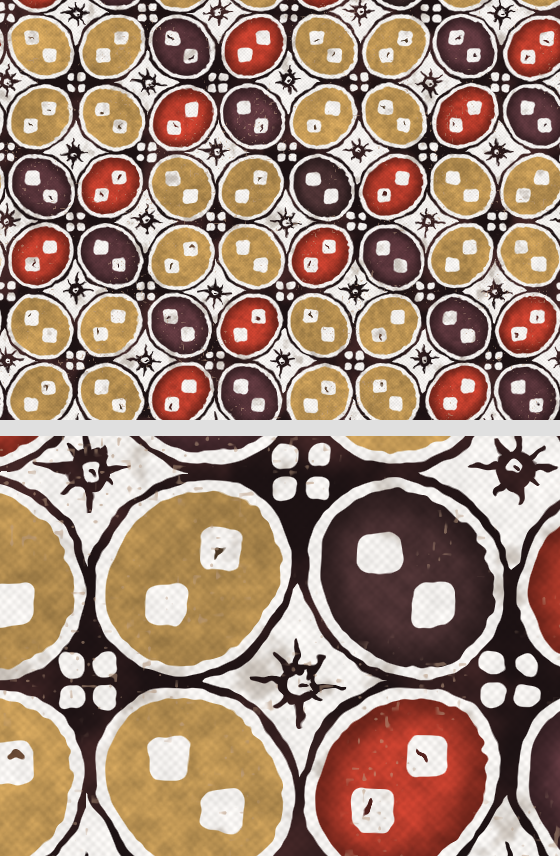
Top, the full canvas; bottom, a detail of the centre.
Give the GLSL for this pattern, as a Shadertoy shader.

```glsl
float hash(vec2 p) {
    vec3 q = fract(vec3(p.xyx) * 0.1031);
    q += dot(q, q.yzx + 33.33);
    return fract((q.x + q.y) * q.z);
}

float noise(vec2 p) {
    vec2 i = floor(p), f = fract(p);
    f = f * f * (3.0 - 2.0 * f);
    return mix(mix(hash(i), hash(i + vec2(1, 0)), f.x),
               mix(hash(i + vec2(0, 1)), hash(i + vec2(1, 1)), f.x), f.y);
}

float fbm(vec2 p) {
    float sum = 0.0, amp = 0.53;
    for (int i = 0; i < 4; i++) {
        sum += amp * noise(p);
        p = p * 2.07 + 17.3;
        amp *= 0.5;
    }
    return sum;
}

float cover(float d, float w) { return clamp(0.5 - d / w, 0.0, 1.0); }

float ellipseDist(vec2 p, vec2 radii) {
    float k = length(p / radii);
    return k * (k - 1.0) / (length(p / (radii * radii)) + 1e-4);
}

float roundBox(vec2 p, float halfSize, float corner) {
    vec2 e = abs(p) - halfSize + corner;
    return length(max(e, 0.0)) + min(max(e.x, e.y), 0.0) - corner;
}

// Ragged flower: a ring with eight tapering rays of uneven length
float starDist(vec2 p, vec2 id) {
    float h = hash(id + 5.7);
    vec2 eye = p - 0.025 * (vec2(h, hash(id + 9.1)) - 0.5);
    float d = max(length(p) - 0.1, 0.035 + 0.025 * h - length(eye));
    d = min(d, length((eye - 0.012) * vec2(1.0, 1.6)) - 0.02);
    for (int i = 0; i < 8; i++) {
        float k = float(i);
        float vary = hash(id * 3.1 + k * 7.3);
        float angle = k * 0.7854 + 0.35 * (vary - 0.5);
        float reach = (i % 2 == 0 ? 0.21 : 0.165) * (0.8 + 0.4 * vary);
        vec2 dir = vec2(cos(angle), sin(angle));
        float t = clamp(dot(p, dir), 0.075, reach);
        d = min(d, length(p - dir * t) - mix(0.033, 0.009, t / reach));
    }
    return d;
}

void mainImage(out vec4 fragColor, in vec2 fragCoord) {
    vec2 uv = fragCoord / iResolution.y;
    uv.y = 1.0 - uv.y;
    float aa = 8.0 / iResolution.y;

    // Eight by six cells, narrowing a little toward the bottom
    vec2 grid = vec2((uv.x - 0.013) / (0.169 - 0.0035 * uv.y), (uv.y - 0.0305) / 0.1657);
    vec2 wobble = vec2(noise(grid * 7.0), noise(grid * 7.0 + 40.0)) - 0.5;
    vec2 fine = vec2(noise(grid * 24.0), noise(grid * 24.0 + 70.0)) - 0.5;
    vec2 q = grid + 0.03 * wobble + 0.012 * fine;
    vec2 cell = floor(q), node = round(q);
    vec2 jitter = vec2(hash(cell + 31.0), hash(cell + 57.0)) - 0.5;
    vec2 local = fract(q) - 0.5 - 0.035 * jitter;
    vec2 corner = q - node;

    // Ovals lean in alternate directions
    float lean = mod(cell.x + cell.y, 2.0) < 0.5 ? 1.0 : -1.0;
    vec2 axes = 0.7071 * vec2(local.x + lean * local.y, local.x - lean * local.y);
    float oval = ellipseDist(axes, vec2(0.505, 0.43) + 0.015 * jitter);

    float blotch = fbm(grid * 2.3 + 11.0);
    float grain = fbm(grid * 16.0);
    vec3 white = vec3(0.95, 0.94, 0.93) - vec3(0.16, 0.18, 0.2) * smoothstep(0.58, 0.8, fbm(grid * 5.0));
    vec3 ground = mix(vec3(0.11, 0.07, 0.075), vec3(0.26, 0.15, 0.15), smoothstep(0.35, 0.8, blotch));
    vec3 col = ground;

    // White diamonds with flowers alternate with groups of four dots
    if (mod(node.x + node.y, 2.0) > 0.5) {
        float edge = 0.038 + 0.03 * (noise(grid * 9.0 + 23.0) - 0.5);
        float diamond = max(edge - oval, abs(corner.x) + abs(corner.y) - 0.46);
        col = mix(col, white, cover(diamond, aa));
        vec2 shift = 0.05 * (vec2(hash(node + 3.0), hash(node + 8.0)) - 0.5);
        col = mix(col, ground, cover(starDist(corner - shift + 0.02 * fine, node), aa));
    } else {
        vec2 side = sign(corner);
        float size = 0.05 + 0.014 * hash(node * 2.0 + side);
        col = mix(col, white, cover(roundBox(corner - 0.078 * side, size, 0.045), aa));
    }

    // Oval dye: ochre in two-by-two blocks, dark and red between them
    vec2 block = floor(cell * 0.5);
    float shade = hash(cell + 71.0);
    vec3 dye = vec3(0.70, 0.55, 0.31) * (0.95 + 0.1 * shade);
    if (mod(block.x + block.y, 2.0) > 0.5) {
        vec3 dark = mix(vec3(0.32, 0.19, 0.21), vec3(0.15, 0.13, 0.11), smoothstep(0.7, 0.9, shade));
        dye = lean > 0.0 ? dark : vec3(0.67, 0.22, 0.16);
        dye *= mix(0.65, 1.08, smoothstep(0.04, 0.24, -oval));
    }
    dye *= 0.78 + 0.28 * blotch + 0.22 * grain;
    col = mix(col, white, cover(oval, aa));
    col = mix(col, dye, cover(oval + 0.053 + 0.014 * fine.x, aa));

    // Two soft squares along the long axis, some marked inside
    float end = axes.x < 0.0 ? -1.0 : 1.0;
    vec2 square = local - end * 0.127 * vec2(1.0, lean);
    vec2 squareId = cell * 2.0 + end * 0.5;
    col = mix(col, white, cover(roundBox(square, 0.101, 0.055), aa));
    float luck = hash(squareId + 19.0);
    if (luck > 0.45) {
        vec2 spot = square - 0.07 * (vec2(hash(squareId + 2.0), hash(squareId + 6.0)) - 0.5);
        float turn = 6.28 * hash(squareId + 13.0);
        spot = mat2(cos(turn), sin(turn), -sin(turn), cos(turn)) * spot + 0.05 * fine;
        float mark = length(spot * vec2(0.6, 1.3)) - 0.015 - 0.02 * (luck - 0.45);
        col = mix(col, mix(ground, dye, 0.3), cover(mark, aa));
    }

    // Cloth weave, faded flecks and stray drips
    float fleck = smoothstep(0.8, 0.95, noise(grid * 38.0)) * smoothstep(0.48, 0.65, fbm(grid * 3.0 + 90.0));
    col = mix(col, vec3(0.72, 0.6, 0.5), 0.55 * fleck);
    col *= 1.0 + 0.035 * sin(grid.x * 130.0) * sin(grid.y * 130.0) + 0.1 * (grain - 0.5);
    fragColor = vec4(clamp(col, 0.0, 1.0), 1.0);
}
```
